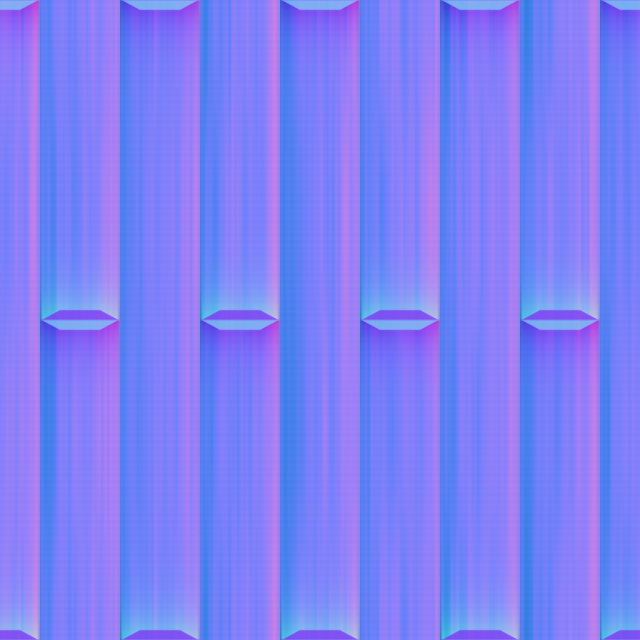
Write a Shadertoy shader that draws this texture map.

```glsl
const float STRIPS = 8.0;          // strips across the tile
const float JOINT_HALF = 0.0155;   // half height of a joint bevel
const float BEVEL_TAPER = 0.23;    // taper at each end, in strip widths
const float SLOPE_FADE = 0.036;    // falloff of the dip around a joint
const float SEAM_WIDTH = 0.04;     // in strip widths
const float COARSE_FIBRES = 11.0;
const float FINE_FIBRES = 27.0;
const float FIBRE_ROWS = 3.0;      // slow changes along a strip
const float COARSE_DEPTH = 0.32;
const float FINE_DEPTH = 0.25;
const float RIPPLES = 96.0;
const float RIPPLE_DEPTH = 0.016;
const float TAU = 6.2831853;
const vec3 SEAM_LEFT = vec3(0.15, 0.42, 0.72);
const vec3 SEAM_RIGHT = vec3(0.60, 0.48, 0.74);

float hash(vec3 p) {
    p = fract(p * vec3(0.1031, 0.1130, 0.0973));
    p += dot(p, p.yzx + 33.33);
    return fract((p.x + p.y) * p.z);
}

// Value noise that repeats vertically, in the range -0.5 to 0.5
float fibreNoise(vec2 p, float seed) {
    vec2 cell = floor(p);
    vec2 f = fract(p);
    f = f * f * (3.0 - 2.0 * f);
    float row0 = mod(cell.y, FIBRE_ROWS);
    float row1 = mod(cell.y + 1.0, FIBRE_ROWS);
    float low = mix(hash(vec3(cell.x, row0, seed)), hash(vec3(cell.x + 1.0, row0, seed)), f.x);
    float high = mix(hash(vec3(cell.x, row1, seed)), hash(vec3(cell.x + 1.0, row1, seed)), f.x);
    return mix(low, high, f.y) - 0.5;
}

// Sideways tilt of a rounded strip with lengthwise fibres
float stripTilt(float u, float y, float id) {
    float t = 2.0 * u - 1.0;
    float rounding = 0.10 * t + 0.45 * t * t * t;
    float row = y * FIBRE_ROWS;
    float fibres = COARSE_DEPTH * fibreNoise(vec2(u * COARSE_FIBRES, row), id + 3.0)
                 + FINE_DEPTH * fibreNoise(vec2(u * FINE_FIBRES, row), id + 41.0);
    float edgeFade = 1.0 - 0.65 * smoothstep(0.88, 1.0, abs(t));
    return (rounding + fibres) * edgeFade;
}

void mainImage(out vec4 fragColor, in vec2 fragCoord) {
    vec2 uv = fragCoord / iResolution.xy;
    float soft = max(1.0 / iResolution.y, 0.0016);

    // Strip cell, with joints staggered on alternate strips
    float across = uv.x * STRIPS + 0.5;
    float id = mod(floor(across), STRIPS);
    float u = fract(across);
    float edge = min(u, 1.0 - u);
    float side = abs(2.0 * u - 1.0);
    float jointY = 0.5 * mod(id, 2.0);
    float d = fract(uv.y - jointY + 0.5) - 0.5;
    float direction = clamp(d / soft, -1.0, 1.0);

    // Dip toward the joint
    float bevel = JOINT_HALF * clamp((edge - 0.02) / BEVEL_TAPER, 0.0, 1.0);
    float dip = exp(-max(abs(d) - bevel, 0.0) / SLOPE_FADE);
    vec2 tilt = vec2(stripTilt(u, uv.y, id), direction * dip * (0.36 + 0.18 * side));
    tilt.y += RIPPLE_DEPTH * sin(TAU * RIPPLES * uv.y);

    // Tapered bevel tilts the opposite way
    float inside = 1.0 - smoothstep(bevel - soft, bevel + soft, abs(d));
    vec2 bevelTilt = vec2(tilt.x * 0.25, -0.36 * direction);
    tilt = mix(tilt, bevelTilt, inside);

    // Encode the surface direction
    float facing = sqrt(max(1.0 - dot(tilt, tilt), 0.0));
    vec3 color = 0.5 + 0.5 * vec3(tilt, facing);
    color.b *= 0.98;

    // Seams deepen beside the joints
    float seam = 1.0 - smoothstep(0.0, SEAM_WIDTH, edge);
    seam *= 0.2 + 0.65 * exp(-abs(d) / 0.06);
    color = mix(color, u < 0.5 ? SEAM_LEFT : SEAM_RIGHT, seam);

    fragColor = vec4(color, 1.0);
}
```
